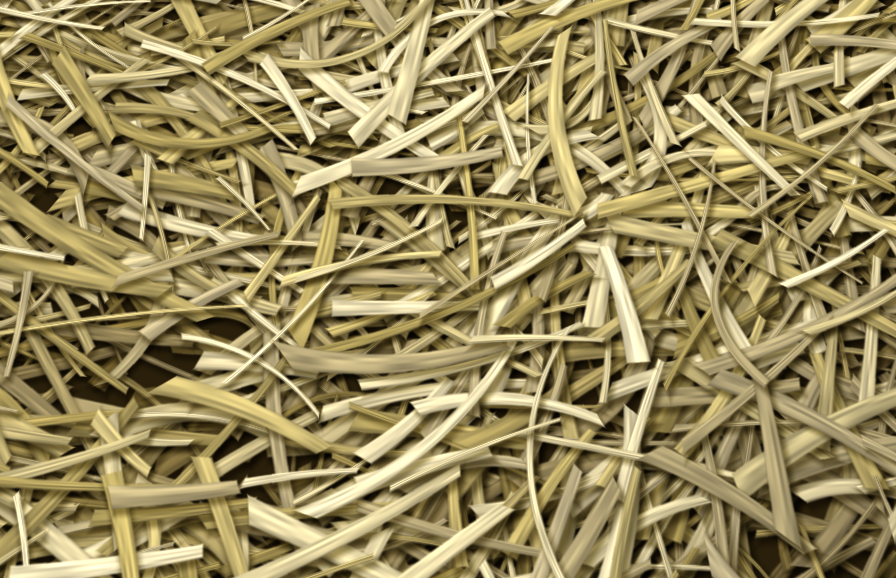
Write a Shadertoy shader that draws this texture.

```glsl
// A heap of loose dry straw: pale curved stalks piled in layers over dark gaps.

const int LAYERS = 32;
const vec3 GAP = vec3(0.16, 0.12, 0.04);
const vec3 OLIVE = vec3(0.66, 0.59, 0.34);
const vec3 CREAM = vec3(0.96, 0.91, 0.74);
const vec3 YELLOW = vec3(0.83, 0.75, 0.45);
const vec3 GREY = vec3(0.72, 0.66, 0.50);
const vec3 SHADOW_LOSS = vec3(0.40, 0.43, 0.56);
const vec3 DEEP_TONE = vec3(0.42, 0.36, 0.20);
const vec2 SHADOW_SHIFT = vec2(0.005, -0.009);
const vec2 LIGHT_DIR = vec2(-0.4, 0.9);
const float BLUR = 0.0028;

// Four random values per point, without sine
vec4 hash4(vec2 p) {
    vec4 q = fract(p.xyxy * vec4(0.1031, 0.1030, 0.0973, 0.1099));
    q += dot(q, q.wzxy + 33.33);
    return fract((q.xxyz + q.yzzw) * q.zywx);
}

float hash1(vec2 p) {
    vec3 q = fract(p.xyx * 0.1031);
    q += dot(q, q.yzx + 33.33);
    return fract((q.x + q.y) * q.z);
}

float noise(vec2 p) {
    vec2 i = floor(p), f = fract(p);
    f = f * f * (3.0 - 2.0 * f);
    float low = mix(hash1(i), hash1(i + vec2(1, 0)), f.x);
    float high = mix(hash1(i + vec2(0, 1)), hash1(i + vec2(1, 1)), f.x);
    return mix(low, high, f.y);
}

// Straightens a bent stalk: x runs along it, y across it
vec2 unbend(vec2 q, float bend, float halfLen) {
    float slope = 2.0 * bend * q.x / halfLen;
    return vec2(q.x, (q.y - 0.5 * slope * q.x) * inversesqrt(1.0 + slope * slope));
}

// Distance to a strip with slanted ends
float stripDistance(vec2 q, float halfLen, float halfWidth, float slant) {
    return max(abs(q.x + q.y * slant) - halfLen, abs(q.y) - halfWidth);
}

// Lie of the stalks: level at the left, steep in the middle, rising at the right
float mainAngle(float x) {
    return mix(-0.35, 0.8, smoothstep(-0.5, 0.1, x)) - 0.3 * smoothstep(0.1, 0.7, x);
}

vec3 stalkTint(vec4 rnd, float greyness) {
    vec3 tint = mix(OLIVE, CREAM, smoothstep(0.0, 0.95, rnd.x));
    tint = mix(tint, YELLOW, 0.65 * step(0.8, rnd.y));
    return mix(tint, GREY, 0.8 * step(1.0 - greyness, rnd.z));
}

// Round section, side light, fibres along the stalk
float stalkLight(vec2 q, float halfWidth, vec2 across, float seed) {
    float v = clamp(q.y / halfWidth, -1.0, 1.0);
    float light = 0.80 + 0.22 * sqrt(1.0 - v * v) + 0.13 * v * dot(across, LIGHT_DIR);
    float fibre = noise(vec2(q.x * 18.0 + seed * 31.0, v * 3.0 + seed * 57.0));
    return light * (0.80 + 0.38 * fibre);
}

// Adds one stalk beneath those already painted, then dims what lies below it
void addStalk(inout vec3 colour, inout vec3 open, vec2 p, vec2 cell, vec2 id, float size, float depth) {
    vec4 place = hash4(id);
    vec2 centre = (cell + place.xy) * size;
    vec2 offset = p - centre;
    float halfLen = size * mix(0.4, 0.82, place.z);
    float reach = min(size, halfLen * 1.1 + 0.03);
    if (dot(offset, offset) > reach * reach) return;

    vec4 form = hash4(id + 71.3);
    float angle = mainAngle(centre.x) + 1.6 * (form.x + form.y - 1.0);
    vec2 along = vec2(cos(angle), sin(angle));
    vec2 across = vec2(-along.y, along.x);
    float bend = (form.z - 0.5) * mix(0.2, 0.9, step(0.86, place.w));
    float halfWidth = mix(0.004, 0.0175, pow(form.w, 1.2));
    vec2 local = vec2(dot(offset, along), dot(offset, across));
    vec2 shift = vec2(dot(SHADOW_SHIFT, along), dot(SHADOW_SHIFT, across));
    vec2 q = unbend(local, bend, halfLen);
    if (abs(q.y) > halfWidth * 1.4 + 0.022) return;
    if (noise(centre * 6.0 + 40.0) < 0.34 * depth) return;

    // Ragged edges and a slight taper
    float ragged = hash1(floor(vec2(q.x * 45.0, place.w * 73.0)));
    halfWidth *= 1.0 - 0.25 * q.x / halfLen;
    float slant = 2.0 * place.w - 1.0;
    float dist = stripDistance(q, halfLen, halfWidth, slant) + 0.0008 * ragged;
    if (dist < BLUR) {
        float shade = smoothstep(-0.1, 0.6, centre.x) * smoothstep(0.75, 0.15, centre.y);
        vec3 tint = stalkTint(hash4(id + 19.7), 0.2 + 0.3 * shade);
        tint *= stalkLight(q, halfWidth, across, place.w) * (1.0 - 0.10 * shade);
        tint *= mix(DEEP_TONE, vec3(1.06), sqrt(depth));
        float cover = smoothstep(BLUR, -BLUR, dist);
        colour += open * cover * tint;
        open *= 1.0 - cover;
    }
    float shadowDist = stripDistance(unbend(local - shift, bend, halfLen), halfLen, halfWidth, slant);
    open *= 1.0 - SHADOW_LOSS * smoothstep(0.010, -0.006, shadowDist);
}

void mainImage(out vec4 fragColor, in vec2 fragCoord) {
    vec2 uv = fragCoord / iResolution.y;
    uv.x -= 0.5 * iResolution.x / iResolution.y;
    // Stalks shrink gently towards the far, upper side
    vec2 p = uv * vec2(0.85 + 0.4 * uv.y, 0.85 + 0.25 * uv.y);

    // From the top layer down, until nothing below can show
    vec3 colour = vec3(0.0), open = vec3(1.0);
    for (int i = LAYERS; i > 0 && open.r > 0.02; i--) {
        float layer = float(i);
        float size = mix(0.15, 0.36, hash1(vec2(layer, 5.0)));
        for (int k = 8; k >= 0 && open.r > 0.02; k--) {
            vec2 cell = floor(p / size) + vec2(k % 3, k / 3) - 1.0;
            vec2 id = cell + layer * vec2(37.0, 17.0);
            addStalk(colour, open, p, cell, id, size, layer / float(LAYERS));
        }
    }
    fragColor = vec4(min(colour + open * GAP, 1.0), 1.0);
}
```
